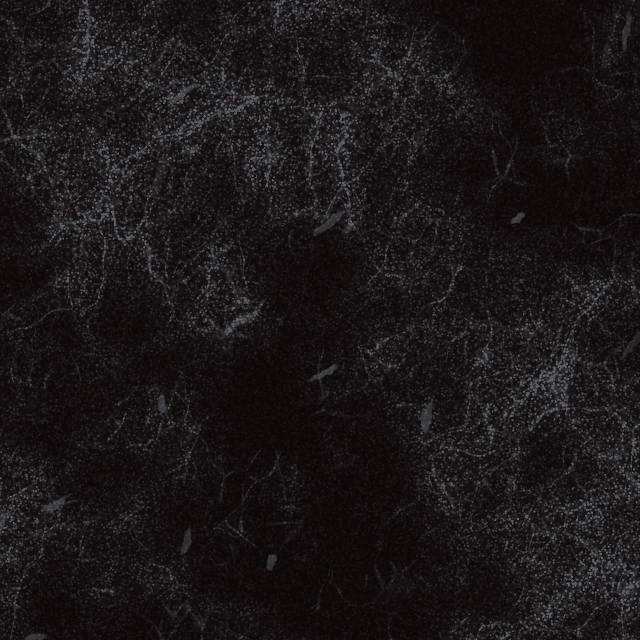
Reproduce this texture procedurally as a WebGL 2 fragment shader.

```glsl
#version 300 es
precision highp float;
// Black marble: a warped cellular network of thin blue-grey veins over
// near-black stone. Fine mineral dust gathers along the veins, and a few
// pale elongated flakes lie scattered between them.
uniform vec2 u_resolution;
out vec4 fragColor;

vec3 hash3(vec2 p) {
    vec3 h = fract(p.xyx * vec3(0.1031, 0.1030, 0.0973));
    h += dot(h, h.yxz + 33.33);
    return fract((h.xxy + h.yzz) * h.zyx);
}

// Layered, self-bending sines, roughly -1 to 1
float waves(vec2 p) {
    float sum = 0.0, amp = 0.5;
    for (int i = 0; i < 5; i++) {
        p = mat2(1.6, 1.2, -1.2, 1.6) * p + 1.7;
        sum += amp * 0.6 * (sin(p.x + 2.0 * sum) + cos(p.y - sum));
        amp *= 0.6;
    }
    return sum;
}

// Cellular noise: nearest distance, gap to the second, cell hash, edge hash
vec4 cells(vec2 p) {
    vec2 base = floor(p), nearId = base, nextId = base;
    float f1 = 9.0, f2 = 9.0;
    for (int y = -1; y <= 1; y++) {
        for (int x = -1; x <= 1; x++) {
            vec2 id = base + vec2(x, y);
            float d = length(id + hash3(id).xy - p);
            if (d < f1) {
                f2 = f1; nextId = nearId;
                f1 = d; nearId = id;
            } else if (d < f2) {
                f2 = d; nextId = id;
            }
        }
    }
    return vec4(f1, f2 - f1, hash3(nearId + 71.0).z, hash3(nearId + nextId + 19.0).x);
}

// Round specks of random brightness
float dust(vec2 p) {
    vec4 c = cells(p);
    return smoothstep(0.75, 0.1, c.x) * c.z * c.z;
}

// Scattered slivers, mostly leaning to the upper right
float flakes(vec2 p) {
    float cover = 0.0;
    vec2 base = floor(p * 5.0);
    for (int y = -1; y <= 1; y++) {
        for (int x = -1; x <= 1; x++) {
            vec2 id = base + vec2(x, y);
            vec3 h = hash3(id + 43.0);
            vec2 o = p - (id + h.xy) / 5.0;
            float a = 1.0 + 1.3 * (h.y - 0.5);
            vec2 axis = vec2(cos(a), sin(a));
            float along = dot(o, axis) / mix(0.014, 0.045, h.x);
            float across = dot(o, vec2(-axis.y, axis.x)) / 0.007;
            float shape = smoothstep(1.0, 0.65, length(vec2(along, across)));
            cover = max(cover, shape * step(h.z, 0.38) * (1.0 - 0.4 * h.x));
        }
    }
    return cover;
}

void main() {
    vec2 p = gl_FragCoord.xy / u_resolution.y;
    float cloud = smoothstep(-0.7, 0.8, waves(p * 3.5 + 4.0));
    float patches = waves(p * 14.0 + 2.0);

    // Bend the plane, then lean and stretch the cells upright
    vec2 bent = p + 0.045 * vec2(waves(p * 4.0), waves(p * 4.0 + 9.0));
    vec2 upright = vec2(bent.x - 0.22 * bent.y, bent.y * 0.72);

    // Veins from broad to fine, each edge with its own strength
    float veins = 0.0, halo = 0.0, scale = 5.0;
    for (int i = 0; i < 4; i++) {
        vec4 c = cells(upright * scale + 13.7 * float(i));
        float gap = c.y / scale;
        float width = max(0.0028, 2.0 / u_resolution.y) * (1.0 + 1.3 * max(patches, 0.0));
        float strength = smoothstep(0.35, 1.0, c.w) * smoothstep(-0.6, 0.6, patches + cloud - 0.4);
        veins = max(veins, smoothstep(width, 0.0, gap) * strength * (0.85 - 0.1 * float(i)));
        halo = max(halo, exp(-gap * scale * 5.5) * (0.95 - 0.2 * float(i)));
        scale *= 1.8;
    }

    // Dust is dense in the halo of the veins, sparse in the dark cells
    float haze = 0.07 + cloud * (0.16 + 0.8 * halo) * (0.85 + 0.5 * patches);
    float grain = 0.18 + 2.1 * dust(p * 250.0) + 0.6 * dust(p * 120.0 + 31.0);
    float light = haze * grain + veins * (0.45 + 0.4 * grain);

    // Flakes with ragged outlines
    vec2 ragged = p + 0.009 * vec2(waves(p * 22.0), waves(p * 22.0 + 5.0));
    float flake = flakes(ragged);
    light = mix(light, 0.72 + 0.2 * patches + 0.12 * grain, flake * 0.85);

    vec3 color = vec3(0.05, 0.03, 0.03) + vec3(0.27, 0.30, 0.32) * clamp(light, 0.0, 1.15);
    fragColor = vec4(color, 1.0);
}
```
